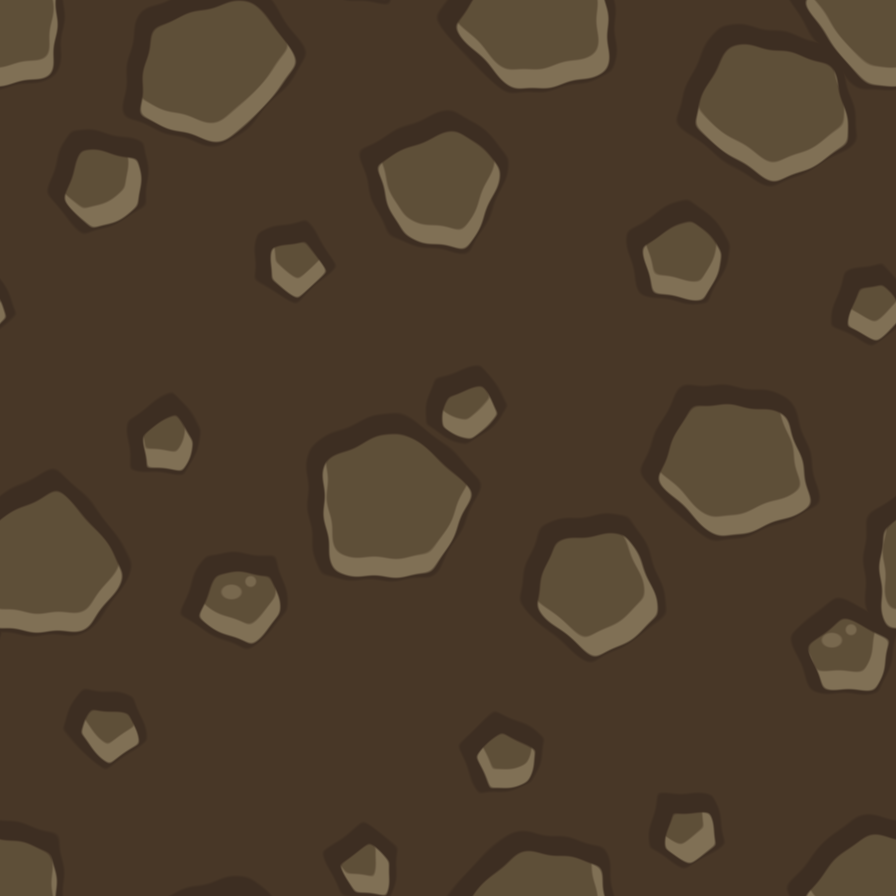
Write a WebGL 2 fragment shader that draws this texture.

```glsl
#version 300 es
precision highp float;

uniform vec2 u_resolution;
out vec4 fragColor;

// Colours
const vec3 SOIL = vec3(0.283, 0.217, 0.154);
const vec3 HALO = vec3(0.240, 0.180, 0.132);
const vec3 FACE = vec3(0.370, 0.308, 0.220);
const vec3 RIM = vec3(0.502, 0.440, 0.335);

// Scatter: a wrapping lattice of stones, ranked from large to small
const int STONES = 21;
const int LATTICE_STEP = 8;
const int RANK_STEP = 5;
const float JITTER_LARGE = 0.021;
const float JITTER_SMALL = 0.050;

// Stone shape
const int SIDES = 5;
const float CORNER_SHARPNESS = 15.0;
const float BULGE = 0.2;
const float WOBBLE = 0.0013;

// Shading, in canvas units
const float RIM_LIFT = 0.018;
const float RIM_INSET = 0.003;
const vec2 HALO_SHIFT = vec2(-0.005, 0.009);
const float HALO_WIDTH = 0.013;
const float SOFTNESS = 0.0016;
const float REACH = 0.16;

const float TAU = 6.2831853;

// Integer hash of a stone and a channel, 0 to 1
float hash(int stone, int channel) {
    uint n = uint(stone) * 1597u + uint(channel) * 51749u + 7919u;
    n = n * 747796405u + 2891336453u;
    n = ((n >> ((n >> 28) + 4u)) ^ n) * 277803737u;
    n = (n >> 22) ^ n;
    return float(n >> 8) / 16777216.0;
}

float radiusOfRank(int rank) {
    if (rank < 7) return 0.073;
    if (rank < 9) return 0.059;
    if (rank < 13) return 0.039;
    return 0.027;
}

// Signed distance to an irregular polygon with softened corners
float stoneDistance(vec2 p, float radius, int stone) {
    p += WOBBLE * sin(p.yx * 130.0 + float(stone) * vec2(1.7, 2.9));
    vec2 q = p / radius;
    float turn = hash(stone, 0);
    float sum = 0.0;
    for (int side = 0; side < SIDES; side++) {
        float bend = 0.3 * (hash(stone, 10 + side) - 0.5);
        float angle = TAU * (turn + (float(side) + bend) / float(SIDES));
        float offset = mix(0.87, 1.14, hash(stone, 20 + side));
        float plane = dot(q, vec2(cos(angle), sin(angle))) - offset;
        sum += exp(CORNER_SHARPNESS * plane);
    }
    float polygon = log(sum) / CORNER_SHARPNESS;
    return radius * mix(polygon, length(q) - 1.05, BULGE);
}

float cover(float d, float soft) {
    return 1.0 - smoothstep(-soft, soft, d);
}

// Two pale flecks on the top face
float flecks(vec2 p, float radius, int stone, float soft) {
    vec2 spot = radius * (vec2(hash(stone, 30), hash(stone, 31)) - vec2(0.6, 0.3)) * 0.6;
    float large = length((p - spot) * vec2(0.8, 1.1)) - 0.009;
    float small = length(p - spot - radius * vec2(0.55, 0.3)) - 0.006;
    return cover(min(large, small), soft);
}

void main() {
    vec2 uv = gl_FragCoord.xy / u_resolution;
    float soft = max(SOFTNESS, 0.75 / min(u_resolution.x, u_resolution.y));

    float halo = 0.0;
    vec4 stones = vec4(0.0);

    for (int i = 0; i < STONES; i++) {
        int rank = (i * RANK_STEP) % STONES;
        float radius = radiusOfRank(rank);
        float jitter = rank < 9 ? JITTER_LARGE : JITTER_SMALL;
        vec2 center = vec2(i, i * LATTICE_STEP) / float(STONES);
        center += jitter * (2.0 * vec2(hash(i, 1), hash(i, 2)) - 1.0);

        // Shortest offset on the wrapping canvas
        vec2 p = uv - center;
        p -= floor(p + 0.5);
        if (dot(p, p) > REACH * REACH) continue;

        float body = cover(stoneDistance(p, radius, i), soft);
        float shade = stoneDistance(p - HALO_SHIFT, radius, i) - HALO_WIDTH;
        halo = max(halo, cover(shade, soft * 1.3));

        // Top face raised away from the lit lower rim
        vec2 lift = vec2(mix(-0.012, 0.003, hash(i, 3)), RIM_LIFT);
        float face = cover(stoneDistance(p - lift, radius, i) + RIM_INSET, soft);
        vec3 color = mix(RIM, FACE, face);
        if (rank == 9 || rank == 11) {
            color = mix(color, RIM, 0.75 * flecks(p - lift, radius, i, soft));
        }
        stones = mix(stones, vec4(color, 1.0), body);
    }

    vec3 ground = mix(SOIL, HALO, halo);
    fragColor = vec4(ground * (1.0 - stones.a) + stones.rgb, 1.0);
}
```
